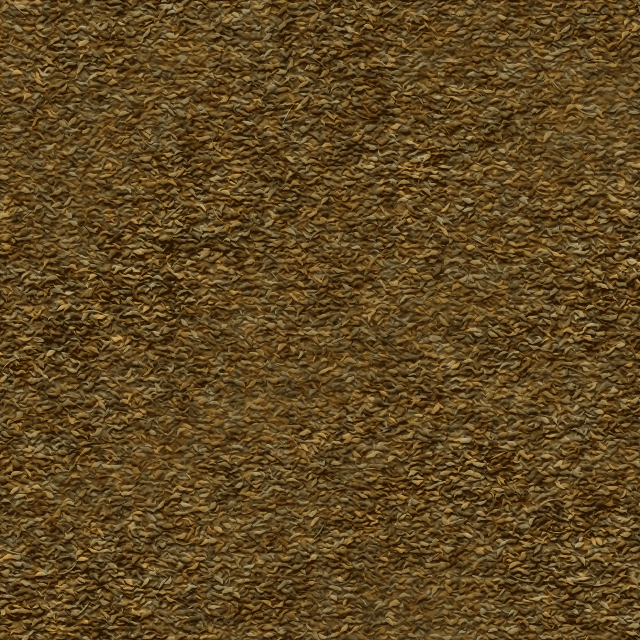
Give the GLSL for this texture, as a Shadertoy shader.

```glsl
// A mat of dry, shredded plant fibre lit from above.
// Curved chips are scattered on jittered grids and painted layer over layer,
// each with a lit upper side and a soft shadow; a tone ramp gives the colour.

const vec3 HOLLOW_BROWN = vec3(0.16, 0.08, 0.01);
const vec3 STRAW_LIGHT = vec3(0.69, 0.59, 0.38);
const vec3 RAMP_CURVE = vec3(0.93, 0.97, 1.22);
const float TONE_STEPS = 5.0;
const float MEAN_TONE = 2.4;

vec3 hash3(vec2 cell) {
    vec3 q = fract(vec3(cell.xyx) * vec3(0.1031, 0.1030, 0.0973));
    q += dot(q, q.yxz + 33.33);
    return fract((q.xxy + q.yzz) * q.zyx);
}

float smoothNoise(vec2 p) {
    vec2 cell = floor(p);
    vec2 f = fract(p);
    f = f * f * (3.0 - 2.0 * f);
    float low = mix(hash3(cell).x, hash3(cell + vec2(1, 0)).x, f.x);
    float high = mix(hash3(cell + vec2(0, 1)).x, hash3(cell + vec2(1, 1)).x, f.x);
    return mix(low, high, f.y);
}

// Broad patches of layered sines, about -1 to 1
float patches(vec2 p) {
    float s = sin(p.x * 7.0 + 2.0 * sin(p.y * 5.0));
    s += sin(p.y * 13.0 + 1.5 * sin(p.x * 6.0 + 1.0));
    s += sin(p.x * 17.0 - p.y * 23.0 + 2.0 * sin(p.y * 9.0));
    return s / 3.0;
}

// Tapered, bent sliver: x is the offset across it, y the depth inside its edge
vec2 sliver(vec2 d, float angle, float halfLen, float halfWidth, float bend) {
    float c = cos(angle);
    float s = sin(angle);
    vec2 q = vec2(c * d.x + s * d.y, c * d.y - s * d.x);
    float along = q.x / halfLen;
    float across = q.y + bend * halfLen * (along * along - 0.4);
    return vec2(across, halfWidth * (1.0 - along * along) - abs(across));
}

// Paints one layer of chips over the tone; upper rows overlap lower ones
float paintChips(float tone, vec2 p, vec2 grid, float halfLen, float halfWidth,
                 float shadowDepth, float share, float seed, float blur) {
    vec2 home = floor(p * grid);
    vec2 toLight = vec2(-0.3, 1.0) * (halfWidth * 0.7 + 0.0013);
    for (int j = -1; j <= 1; j++) {
        for (int i = -1; i <= 1; i++) {
            vec2 cell = home + vec2(i, j);
            vec3 place = hash3(cell + seed);
            vec3 look = hash3(cell + seed + 71.7);
            if (place.z > share) continue;

            vec2 d = p - (cell + 0.15 + 0.7 * place.xy) / grid;
            float angle = (look.x + look.y - 1.0) * 1.15;
            float len = halfLen * mix(0.65, 1.0, look.z);
            float width = halfWidth * mix(0.65, 1.15, fract(look.x * 7.3));
            float bend = (fract(look.y * 9.1) - 0.5) * 0.7;

            // Shadow first, then the chip itself
            float cover = sliver(d + toLight, angle, len, width, bend).y;
            float shade = smoothstep(-0.4 * width - blur, 0.7 * width, cover);
            tone = mix(tone, 0.0, shade * shadowDepth);

            vec2 chip = sliver(d, angle, len, width, bend);
            float body = smoothstep(-blur, blur, chip.y);
            float lit = clamp(chip.x / width, -1.0, 1.0) * cos(angle);
            float chipTone = 3.0 + 2.6 * (fract(look.z * 5.7) - 0.5) + 1.1 * lit;
            tone = mix(tone, chipTone, body);
        }
    }
    return tone;
}

vec3 strawColor(float tone, float warmth) {
    float t = clamp(tone / TONE_STEPS, 0.0, 1.15);
    vec3 color = mix(HOLLOW_BROWN, STRAW_LIGHT, pow(vec3(t), RAMP_CURVE));
    return color * (1.0 + warmth * vec3(0.08, 0.0, -0.20));
}

void mainImage(out vec4 fragColor, in vec2 fragCoord) {
    vec2 p = fragCoord / iResolution.y;
    float blur = max(0.0009, 0.6 / iResolution.y);

    // Slight wobble keeps the chips ragged
    vec2 wobble = vec2(smoothNoise(p * 150.0), smoothNoise(p * 150.0 + 40.0)) - 0.5;
    vec2 q = p + 0.003 * wobble;

    // Crumbly ground, then coarse chips, fine chips and stray fibres
    float tone = 1.0 + 2.0 * smoothNoise(p * vec2(130.0, 200.0));
    tone = paintChips(tone, q, vec2(56, 80), 0.0115, 0.0036, 0.70, 1.0, 3.0, blur);
    tone = paintChips(tone, q, vec2(92, 124), 0.0080, 0.0021, 0.55, 0.85, 19.0, blur);
    tone = paintChips(tone, q, vec2(58, 82), 0.0110, 0.0033, 0.72, 0.60, 37.0, blur);
    tone = paintChips(tone, p, vec2(25, 25), 0.0210, 0.0011, 0.50, 0.22, 53.0, blur);

    // Flat hollows between clumps, fine grain and uneven relief
    float hollow = smoothNoise(p * vec2(38.0, 85.0) + 11.0);
    tone += 1.3 * (hollow - 0.5);
    tone += 1.1 * (smoothNoise(p * vec2(260.0, 320.0)) - 0.5);
    float relief = 1.05 + 0.22 * patches(p);
    tone = MEAN_TONE + (tone - MEAN_TONE) * relief;

    float warmth = 2.0 * smoothNoise(p * 70.0 + 23.0) - 1.0;
    fragColor = vec4(strawColor(tone, warmth), 1.0);
}
```
